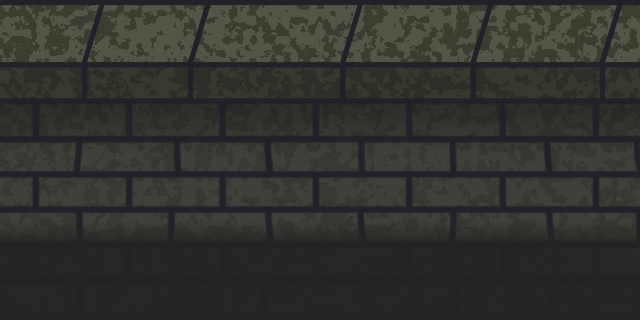
Reproduce this texture procedurally as a Shadertoy shader.

```glsl
// Dim masonry wall: speckled coping stones over brick courses that sink into shadow.

// Lengths are in canvas heights; depth is measured down from the top edge.
const vec3 MORTAR      = vec3(0.130, 0.132, 0.160);
const vec3 SHADOW      = vec3(0.140, 0.142, 0.142);
const vec3 COPING      = vec3(0.335, 0.333, 0.278);
const vec3 COPING_DARK = vec3(0.235, 0.235, 0.190);
const vec3 FACE        = vec3(0.218, 0.218, 0.182);
const vec3 FACE_DARK   = vec3(0.178, 0.180, 0.158);
const vec3 BRICK       = vec3(0.255, 0.248, 0.224);
const vec3 BRICK_DARK  = vec3(0.220, 0.216, 0.196);

const vec2  COPING_SPAN  = vec2(0.016, 0.194);  // top and bottom depth
const vec2  FACE_SPAN    = vec2(0.211, 0.307);
const float STONE_WIDTH  = 0.4036;
const float STONE_START  = 0.268;
const float STONE_SHIFT  = 0.076;   // displacement of the one uneven joint
const float STONE_LEAN   = 0.054;
const float STONE_JOINT  = 0.0085;  // half width

const float COURSE_START  = 0.325;
const float COURSE_HEIGHT = 0.110;
const float BRICK_WIDTH   = 0.2917;
const vec2  BRICK_START   = vec2(0.112, 0.2526);  // even and odd courses
const float BRICK_JOINT   = 0.0100; // half width
const float BRICK_JITTER  = 0.022;
const float BRICK_BEND    = 0.016;
const float BRICK_SOFT    = 0.0022;

const float GRAIN     = 48.0;
const vec2  DUSK_SPAN = vec2(0.680, 0.775);
const float DUSK      = 0.94;

float hash(vec2 p) {
    vec3 q = fract(p.xyx * 0.1031);
    q += dot(q, q.yzx + 33.33);
    return fract((q.x + q.y) * q.z);
}

float noise(vec2 p) {
    vec2 i = floor(p), f = fract(p);
    f = f * f * (3.0 - 2.0 * f);
    return mix(mix(hash(i), hash(i + vec2(1, 0)), f.x),
               mix(hash(i + vec2(0, 1)), hash(i + vec2(1, 1)), f.x), f.y);
}

// Share of dark grain at a point; patches of wear move the threshold.
float speckle(vec2 p, float threshold) {
    float grain = 0.0, weight = 0.5;
    vec2 q = p * GRAIN;
    for (int i = 0; i < 3; i++) {
        grain += weight * noise(q);
        q = q * 2.03 + 17.7;
        weight *= 0.55;
    }
    grain /= 0.926;
    float wear = 0.16 * (noise(p * 5.0 + 3.1) - 0.5);
    return smoothstep(-0.03, 0.03, grain + wear - threshold);
}

// Positive inside a horizontal band.
float band(float depth, vec2 span) {
    return min(depth - span.x, span.y - depth);
}

// Distance to the nearest coping joint, less its half width.
float stoneEdge(float x) {
    float k = round((x - STONE_START) / STONE_WIDTH);
    float joint = STONE_START + k * STONE_WIDTH
                - STONE_SHIFT * exp(-3.0 * (k - 1.0) * (k - 1.0));
    return abs(x - joint) - STONE_JOINT;
}

// Distance to the nearest brick edge; odd courses have bent, uneven joints.
float brickEdge(vec2 p) {
    float course = max(floor((p.y - COURSE_START) / COURSE_HEIGHT), 0.0);
    float top = COURSE_START + course * COURSE_HEIGHT;
    float bottom = top + COURSE_HEIGHT;
    if (course < 0.5) top -= BRICK_JOINT;
    float odd = mod(course, 2.0);
    float start = mix(BRICK_START.x, BRICK_START.y, odd);
    float k = round((p.x - start) / BRICK_WIDTH);
    float v = (p.y - top) / COURSE_HEIGHT;
    float jitter = BRICK_JITTER * (hash(vec2(k, course) + 7.0) - 0.5);
    float bend = BRICK_BEND * (hash(vec2(k, course) + 31.0) - 0.5) * (v * v * 2.0 - 0.7);
    float joint = start + k * BRICK_WIDTH + odd * (jitter + bend);
    return min(abs(p.x - joint), min(p.y - top, bottom - p.y)) - BRICK_JOINT;
}

void mainImage(out vec4 fragColor, in vec2 fragCoord) {
    vec2 uv = fragCoord / iResolution.xy;
    vec2 p = vec2(uv.x * 2.0, 1.0 - uv.y);
    float aa = 0.75 / iResolution.y;
    vec3 color = MORTAR;

    // Coping: slanted tops, then their upright front faces.
    float rise = COPING_SPAN.y - p.y;
    float lean = STONE_LEAN * rise / (COPING_SPAN.y - COPING_SPAN.x);
    float coping = min(band(p.y, COPING_SPAN), stoneEdge(p.x - lean));
    float face = min(band(p.y, FACE_SPAN), stoneEdge(p.x));
    float threshold = 0.555 - 0.035 * smoothstep(0.6, 1.5, p.x);
    vec3 copingColor = mix(COPING, COPING_DARK, speckle(p, threshold));
    vec3 faceColor = mix(FACE, FACE_DARK, speckle(p + 5.0, 0.5));
    color = mix(color, copingColor, smoothstep(-aa, aa, coping));
    color = mix(color, faceColor, smoothstep(-aa, aa, face));

    // Bricks, shaded beneath the coping.
    float soft = aa + BRICK_SOFT;
    float brick = min(brickEdge(p), p.y - COURSE_START);
    vec3 brickColor = mix(BRICK, BRICK_DARK, speckle(p * 0.9 + 11.0, 0.51));
    brickColor *= mix(0.72, 1.0, smoothstep(0.32, 0.50, p.y));
    color = mix(color, brickColor, smoothstep(-soft, soft, brick));

    // Darkness swallowing the lowest courses.
    float dusk = DUSK * smoothstep(DUSK_SPAN.x, DUSK_SPAN.y, p.y);
    dusk -= 0.10 * smoothstep(1.7, 2.0, p.x) * smoothstep(0.90, 0.78, p.y) * dusk;
    fragColor = vec4(mix(color, SHADOW, dusk), 1.0);
}
```
